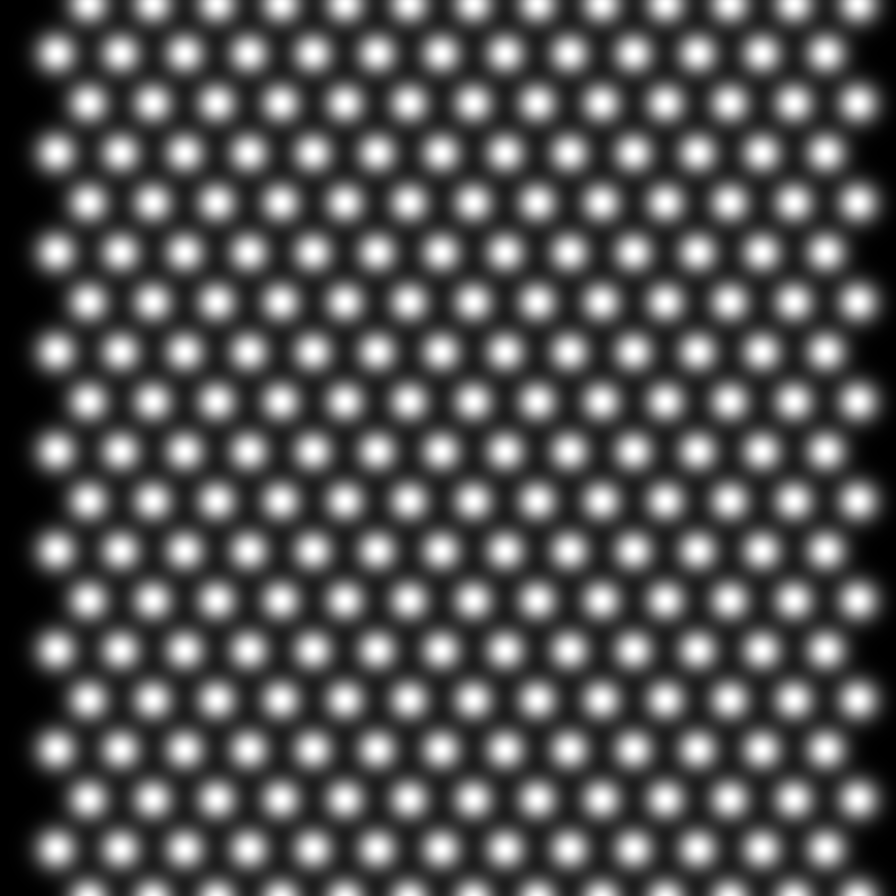
Reproduce this pattern procedurally as a WebGL 1 fragment shader.

```glsl
precision highp float;

uniform vec2 u_resolution;

#define DOTS_PER_ROW 13.0
#define DOT_PITCH vec2(0.07155, 0.0555)
#define FIRST_DOT vec2(0.0632, -0.0032)
#define DOT_SIGMA 0.0153
#define DARK vec3(0.0)
#define LIGHT vec3(1.0)

// Soft round spot with a Gaussian falloff
float gaussianSpot(vec2 offset) {
  return exp(-dot(offset, offset) / (2.0 * DOT_SIGMA * DOT_SIGMA));
}

// Even rows sit half a pitch to the right
vec2 dotCenter(float column, float row) {
  float stagger = 0.5 * (1.0 - mod(row, 2.0));
  return FIRST_DOT + DOT_PITCH * vec2(column + stagger, row);
}

// Sum of the nearby spots; rows hold a finite number of dots
float dotLattice(vec2 p) {
  vec2 nearest = floor((p - FIRST_DOT) / DOT_PITCH + 0.5);
  float glow = 0.0;
  for (int j = -1; j <= 1; j++) {
    for (int i = -2; i <= 2; i++) {
      vec2 cell = nearest + vec2(float(i), float(j));
      float inRow = step(-0.5, cell.x) * step(cell.x, DOTS_PER_ROW - 0.5);
      glow += inRow * gaussianSpot(p - dotCenter(cell.x, cell.y));
    }
  }
  return glow;
}

void main() {
  vec2 uv = gl_FragCoord.xy / u_resolution;
  float brightness = clamp(dotLattice(uv), 0.0, 1.0);
  gl_FragColor = vec4(mix(DARK, LIGHT, brightness), 1.0);
}
```
